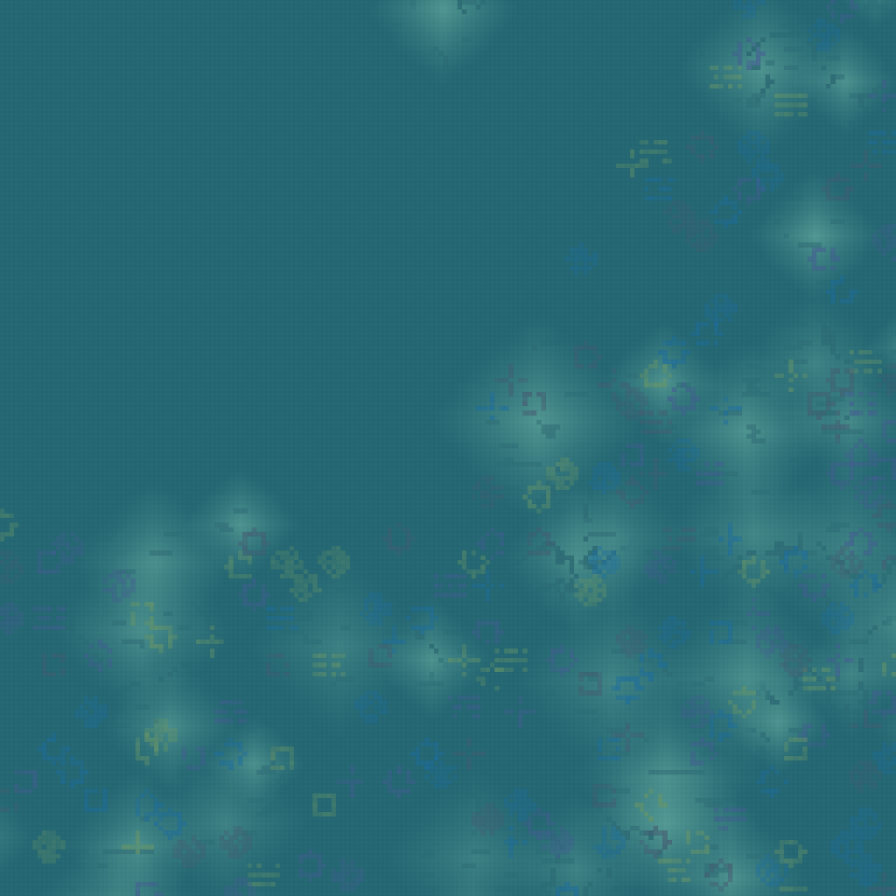
Reproduce this background procedurally as a WebGL 1 fragment shader.

```glsl
precision highp float;
// Teal field with soft diamond glows and clusters of small blocky marks along a slanted shore.

uniform vec2 u_resolution;

const vec3 BASE = vec3(0.145, 0.408, 0.452);
const vec3 LIT = vec3(0.35, 0.62, 0.59);
const vec3 SHADE = vec3(0.15, 0.38, 0.43);
const vec3 BLUE = vec3(0.10, 0.42, 0.64);
const vec3 VIOLET = vec3(0.27, 0.35, 0.58);
const vec3 MAUVE = vec3(0.27, 0.35, 0.44);
const vec3 OLIVE = vec3(0.40, 0.58, 0.40);

const float BLOCKS = 192.0;        // blocks across the canvas
const float GLOW_CELLS = 9.0;      // glow cells across the canvas
const float GLOW_CHANCE = 0.62;
const float GLOW_NORM = 1.2;       // 1 is a diamond, 2 a disc
const float GLYPH_SPACING = 10.0;  // in blocks
const float GLYPH_CHANCE = 0.38;
const float SHORE_LOW = 0.40;
const float SHORE_HIGH = 1.12;
const float WEAVE = 0.010;
const vec2 LONE_GLOW = vec2(0.495, 0.99);
const vec2 BIG_GLOW = vec2(0.60, 0.53);

float hash(vec2 p) {
  vec3 q = fract(vec3(p.xyx) * 0.1031);
  q += dot(q, q.yzx + 33.33);
  return fract((q.x + q.y) * q.z);
}

vec2 hash2(vec2 p) {
  return vec2(hash(p + 17.3), hash(p + 61.7));
}

float corner(vec2 cell, vec2 offset) {
  float angle = 6.2832 * hash(cell + 140.0);
  return dot(vec2(cos(angle), sin(angle)), offset);
}

float gradientNoise(vec2 p) {
  vec2 i = floor(p), f = p - i;
  vec2 w = f * f * f * (f * (f * 6.0 - 15.0) + 10.0);
  vec2 e = vec2(1.0, 0.0);
  float low = mix(corner(i, f), corner(i + e.xy, f - e.xy), w.x);
  float high = mix(corner(i + e.yx, f - e.yx), corner(i + e.xx, f - e.xx), w.x);
  return mix(low, high, w.y);
}

// 1 below the shore, 0 in the open field above it
float settled(vec2 p) {
  float shore = mix(SHORE_LOW, SHORE_HIGH, smoothstep(0.38, 0.95, p.x));
  return smoothstep(-0.04, 0.05, shore + 0.08 * gradientNoise(p * 6.0) - p.y);
}

float diamondGlow(vec2 offset, float radius) {
  vec2 a = pow(abs(offset) + 1e-5, vec2(GLOW_NORM));
  float t = clamp(1.0 - pow(a.x + a.y, 1.0 / GLOW_NORM) / radius, 0.0, 1.0);
  return t * (0.5 + 0.5 * t);
}

float glowField(vec2 p, float streak) {
  float dark = 1.0 - 0.85 * diamondGlow(p - LONE_GLOW, 0.085 * streak);
  dark *= 1.0 - 0.85 * diamondGlow(p - BIG_GLOW, 0.12 * streak);
  vec2 home = floor(p * GLOW_CELLS);
  for (int y = -1; y <= 1; y++) {
    for (int x = -1; x <= 1; x++) {
      vec2 cell = home + vec2(float(x), float(y));
      vec2 center = (cell + 0.15 + 0.7 * hash2(cell)) / GLOW_CELLS;
      float present = step(hash(cell + 5.0), GLOW_CHANCE * settled(center));
      float radius = mix(0.055, 0.115, hash(cell + 29.0)) * streak;
      float strength = mix(0.45, 0.9, hash(cell + 43.0));
      dark *= 1.0 - present * strength * diamondGlow(p - center, radius);
    }
  }
  return 1.0 - dark;
}

// Block mask of one mark: ring, cross, bars, frame or speckle
float glyphMask(vec2 q, float kind) {
  vec2 a = abs(q);
  float reach = max(a.x, a.y);
  if (kind < 0.36) return step(abs(length(q) - 2.3), 0.85);
  if (kind < 0.50) return step(min(a.x, a.y), 0.5) * step(reach, 3.0);
  if (kind < 0.64) return step(mod(q.y, 2.0), 0.5) * step(a.x, 3.0) * step(a.y, 2.0);
  if (kind < 0.76) return step(abs(reach - 2.0), 0.5);
  return step(length(q), 3.2) * 0.75;
}

vec3 paintGlyphs(vec3 color, vec2 block, float glow, float layer) {
  vec2 shifted = block + 5.0 * layer;
  vec2 cell = floor(shifted / GLYPH_SPACING);
  vec2 id = cell + 71.0 * layer;
  vec2 middle = cell * GLYPH_SPACING + 5.0 + floor(hash2(id) * 3.0) - 1.0;
  float present = step(hash(id + 3.0), GLYPH_CHANCE * settled((middle - 5.0 * layer) / BLOCKS));
  float worn = step(0.22, hash(block + 11.0)) * mix(0.6, 1.0, hash(block + 90.0));
  float pick = hash(id + 37.0);
  vec3 ink = pick < 0.24 ? BLUE : pick < 0.56 ? VIOLET : pick < 0.80 ? MAUVE : OLIVE;
  float mask = glyphMask(shifted - middle, hash(id + 53.0));
  return mix(color, ink, present * worn * mask * mix(0.45, 0.8, glow));
}

vec3 scene(vec2 p) {
  vec2 block = floor(p * BLOCKS);
  vec2 b = (block + 0.5) / BLOCKS;
  float streak = 1.0 + 0.05 * (hash(vec2(block.x, 7.0)) + hash(vec2(block.y, 19.0)) - 1.0);
  float glow = glowField(p, streak);
  vec3 color = mix(BASE, LIT, glow);

  // Stepped cracks and dashes through the glows, faint veins in the open field
  float crack = step(abs(gradientNoise(b * 13.0) + 0.2 * gradientNoise(b * 50.0)), 0.025);
  crack *= smoothstep(-0.05, 0.2, gradientNoise(b * 7.0 + 30.0));
  float dash = step(0.36, gradientNoise(b * vec2(22.0, 90.0) + 9.0));
  color = mix(color, SHADE, max(crack * 0.65, dash * 0.4) * mix(0.15, 1.0, min(glow * 2.0, 1.0)));

  color = paintGlyphs(color, block, glow, 0.0);
  color = paintGlyphs(color, block, glow, 1.0);

  vec2 weave = cos(6.2832 * p * BLOCKS);
  return color - WEAVE * (weave.x + weave.y) * 0.5;
}

void main() {
  // Four samples soften the block edges
  vec3 sum = vec3(0.0);
  for (int i = 0; i < 4; i++) {
    vec2 tap = vec2(mod(float(i), 2.0), floor(float(i) * 0.5)) - 0.5;
    sum += scene((gl_FragCoord.xy + tap * 0.7) / u_resolution);
  }
  gl_FragColor = vec4(sum * 0.25, 1.0);
}
```
